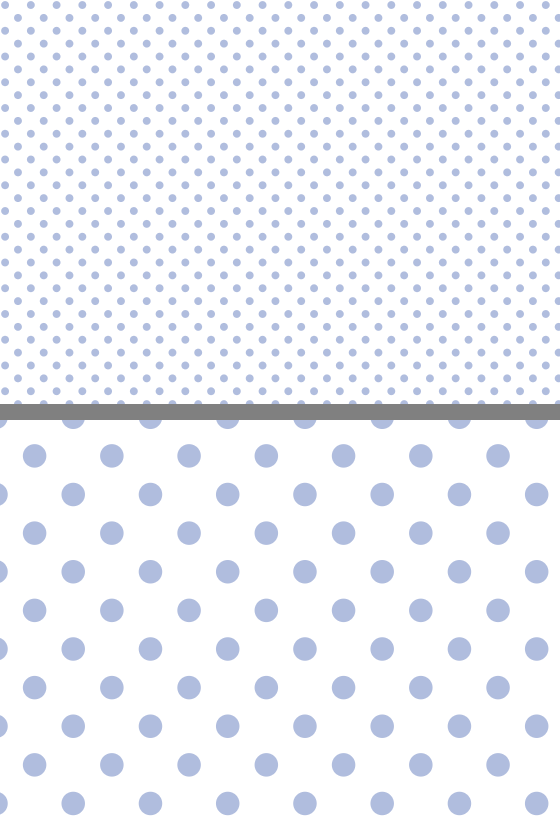
Top: the whole. Bottom: its middle third, enlarged.
This pattern is drawn by a Shadertoy shader. Its source:

```glsl
#define REPEATS_ACROSS 21.75
#define FIRST_DOT vec2(0.198, 0.195)
#define DOT_RADIUS 0.152
#define DOT_COLOR vec3(0.69, 0.74, 0.87)
#define GROUND_COLOR vec3(1.0)

// Distance to the nearest dot centre on a unit square grid
float gridDistance(vec2 p) {
    return length(fract(p + 0.5) - 0.5);
}

void mainImage(out vec4 fragColor, in vec2 fragCoord) {
    // Cell units, measured from the upper left corner
    float cellsPerPixel = REPEATS_ACROSS / iResolution.x;
    vec2 fromTopLeft = vec2(fragCoord.x, iResolution.y - fragCoord.y);
    vec2 cell = fromTopLeft * cellsPerPixel - FIRST_DOT;

    // Two grids, half a cell apart, form the staggered rows
    float centreDistance = min(gridDistance(cell), gridDistance(cell - 0.5));

    // Edge smoothed over one pixel
    float coverage = clamp(0.5 + (DOT_RADIUS - centreDistance) / cellsPerPixel, 0.0, 1.0);
    fragColor = vec4(mix(GROUND_COLOR, DOT_COLOR, coverage), 1.0);
}
```
